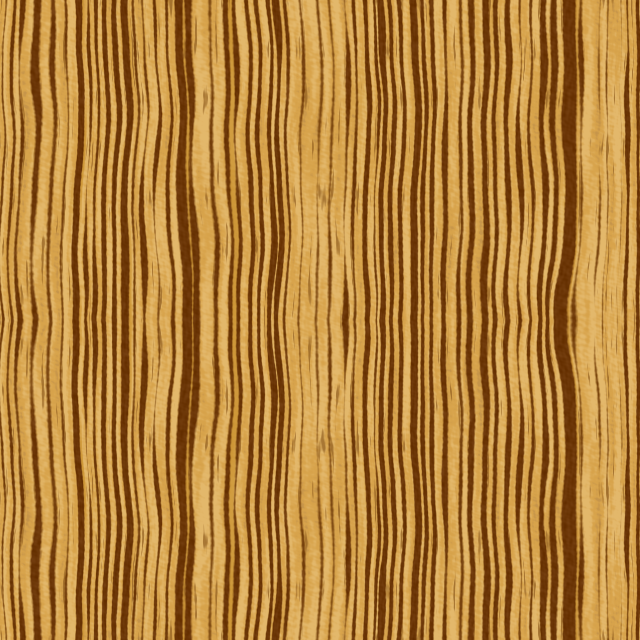
Give the GLSL for this texture, as a WebGL 2 fragment shader.

```glsl
#version 300 es
precision highp float;
// Zebrawood veneer: dark, uneven vertical stripes on pale golden wood.
// Jittered columns are bent by gradient noise and mirrored about the
// middle height like book-matched sheets; fine noise adds pores and fibre.

uniform vec2 u_resolution;
out vec4 fragColor;

float hash(vec2 p) {
    vec3 q = fract(p.xyx * vec3(0.1031, 0.1030, 0.0973));
    q += dot(q, q.yzx + 33.33);
    return fract((q.x + q.y) * q.z);
}

float cornerSlope(vec2 corner, vec2 offset) {
    float angle = 6.2832 * hash(corner);
    return dot(vec2(cos(angle), sin(angle)), offset);
}

// Gradient noise, roughly -0.7 to 0.7
float noise(vec2 p) {
    vec2 i = floor(p), f = p - i;
    vec2 s = f * f * f * (f * (f * 6.0 - 15.0) + 10.0);
    vec2 e = vec2(1.0, 0.0);
    float low = mix(cornerSlope(i, f), cornerSlope(i + e.xy, f - e.xy), s.x);
    float high = mix(cornerSlope(i + e.yx, f - e.yx), cornerSlope(i + e.xx, f - e.xx), s.x);
    return mix(low, high, s.y);
}

// Bends the straight grain; a small knot pushes it sideways
float grainPosition(vec2 p) {
    float x = p.x;
    x += 0.016 * noise(vec2(p.x * 5.0 + 3.0, p.y * 4.5 + 7.0));
    x += 0.004 * noise(vec2(p.x * 15.0 + 20.0, p.y * 11.0 + 1.0));
    vec2 knot = (p - vec2(0.87, 0.0)) / vec2(0.03, 0.06);
    x += 0.011 * exp(-dot(knot, knot));
    return x + 0.03 * noise(vec2(x * 8.0 + 11.0, 4.5));
}

// Returns coverage of dark stripe, its depth of tone, and ochre beside it
vec3 stripes(float x, float y, float ragged) {
    const float COLUMNS = 56.0;
    float column = floor(x * COLUMNS);
    vec3 result = vec3(0.0);
    for (float k = -1.0; k <= 1.0; k++) {
        float id = column + k + 80.0;
        float size = hash(vec2(id, 3.0));
        float kind = hash(vec2(id, 17.0));
        float center = (column + k + 0.5 + 0.5 * (hash(vec2(id, 9.0)) - 0.5)) / COLUMNS;

        // Width swells and fades along the stripe; a few are broad bands
        float halfWidth = mix(0.0017, 0.0052, size * size);
        halfWidth += 0.0045 * step(0.92, kind);
        halfWidth += 0.0035 * noise(vec2(id * 0.23, 6.5));
        float fade = mix(0.002, 0.006, step(kind, 0.3));
        halfWidth += fade * noise(vec2(id * 5.37, y * 6.0 + 2.0));

        float offset = x - center;
        float edge = halfWidth + ragged - abs(offset);
        float cover = smoothstep(-0.0017, 0.0017, edge);
        cover *= smoothstep(-0.0004, 0.0008, halfWidth);
        float depth = cover * smoothstep(0.0003, 0.0032, halfWidth);
        float ochre = smoothstep(0.0, 0.002, offset) * smoothstep(0.012, 0.009, offset);
        ochre *= step(0.88, kind) * smoothstep(-0.3, 0.2, noise(vec2(id * 3.7, y * 5.0)));
        result = max(result, vec3(cover, depth, ochre));
    }
    return result;
}

void main() {
    vec2 uv = gl_FragCoord.xy / u_resolution;
    vec2 p = vec2(uv.x, abs(uv.y - 0.5));
    float x = grainPosition(p);

    float fibre = noise(vec2(x * 95.0, p.y * 5.0 + 30.0));
    float pores = noise(vec2(x * 240.0, uv.y * 75.0));
    float ripple = noise(vec2(uv.x * 90.0, uv.y * 210.0 + uv.x * 70.0));
    float ragged = 0.0009 * noise(vec2(uv.x * 130.0, uv.y * 160.0));
    vec3 stripe = stripes(x, p.y, ragged);

    // Pale ground with long fibres and fine cross ripple
    float tone = 0.45 + 1.1 * fibre + 0.45 * ripple + 0.4 * pores;
    vec3 color = mix(vec3(0.845, 0.64, 0.295), vec3(0.89, 0.72, 0.42), smoothstep(0.1, 0.9, tone));
    color = mix(color, vec3(0.76, 0.57, 0.29), 0.8 * smoothstep(0.1, -0.35, tone));
    color = mix(color, vec3(0.79, 0.57, 0.18), 0.7 * stripe.z);

    // Thin broken streaks between the stripes
    float streak = noise(vec2(x * 190.0 + 40.0, p.y * 13.0));
    color = mix(color, vec3(0.58, 0.38, 0.13), 0.75 * smoothstep(0.3, 0.52, streak + 0.15 * pores));

    // Dark stripes, deeper in tone where they are wide
    vec3 dark = mix(vec3(0.54, 0.335, 0.095), vec3(0.42, 0.21, 0.025), stripe.y);
    dark += 0.05 * pores + 0.03 * ripple;
    color = mix(color, dark, stripe.x);

    fragColor = vec4(color, 1.0);
}
```
